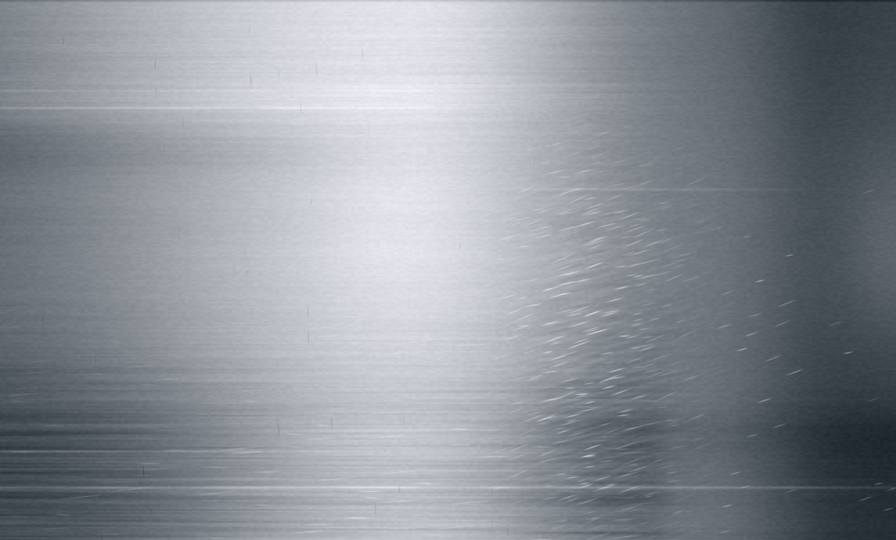
This texture is drawn by a Shadertoy shader. Its source:

```glsl
// Brushed steel sheet: a tall soft highlight falls off into blue-grey shadow.
// Asymmetric gaussian lobes set the light, stretched value noise makes the
// brushing, and jittered cells of thin capsules scatter the scratches.

float hash(vec2 p) {
    vec3 q = fract(vec3(p.xyx) * 0.1031);
    q += dot(q, q.yzx + 33.33);
    return fract((q.x + q.y) * q.z);
}

float noise(vec2 p) {
    vec2 cell = floor(p), f = fract(p);
    f = f * f * (3.0 - 2.0 * f);
    return mix(mix(hash(cell), hash(cell + vec2(1, 0)), f.x),
               mix(hash(cell + vec2(0, 1)), hash(cell + vec2(1, 1)), f.x), f.y);
}

float lobe(float d, float width) {
    d /= width;
    return exp(-d * d);
}

vec2 rotate(vec2 p, float angle) {
    float c = cos(angle), s = sin(angle);
    return vec2(c * p.x + s * p.y, c * p.y - s * p.x);
}

// Smooth large-scale reflection, uv in 0..1
float reflection(vec2 uv) {
    float low = 1.0 - smoothstep(0.08, 0.52, uv.y);
    float high = smoothstep(0.60, 1.0, uv.y);
    float leftWidth = mix(0.37, 0.27, low) + 0.11 * high;
    float rightWidth = mix(0.27, 0.21, low);
    float x = uv.x - 0.45;
    float light = 0.29 - 0.07 * low - 0.07 * high;
    light += (0.57 - 0.03 * low + 0.13 * high) * lobe(x, x < 0.0 ? leftWidth : rightWidth);

    // Hot core, pale right-hand panel, dark column and edge glow
    light += 0.07 * lobe(x, 0.10) * lobe(uv.y - 0.60, 0.22);
    light += 0.13 * lobe(uv.x - 0.81, 0.09) * (0.35 + 0.65 * low);
    light += 0.04 * low * smoothstep(0.725, 0.755, uv.x) * (1.0 - smoothstep(0.76, 0.86, uv.x));
    light -= 0.05 * lobe(uv.x - 0.91, 0.06);
    light += 0.08 * lobe(uv.x - 1.0, 0.06) * lobe(uv.y - 0.55, 0.16);
    light -= 0.08 * smoothstep(0.88, 1.0, uv.x) * low;

    // Broad horizontal bands
    float leftSide = 1.0 - smoothstep(0.2, 0.7, uv.x);
    light -= 0.05 * leftSide * lobe(uv.y - 0.72, 0.05);
    light += 0.04 * leftSide * lobe(uv.y - 0.82, 0.05);
    light -= 0.05 * lobe(uv.y - 0.19, 0.05) * (1.0 - lobe(x, 0.15));
    return mix(0.58, light, 0.9);
}

// Horizontal glint, faded at both ends
float glint(vec2 uv, float y, float x0, float x1) {
    float ends = smoothstep(x0, x0 + 0.12, uv.x) * (1.0 - smoothstep(x1 - 0.25, x1, uv.x));
    return ends * lobe(uv.y - y, 0.0025) * (0.3 + 0.7 * noise(vec2(uv.x * 25.0, y * 90.0)));
}

// One thin capsule per staggered cell; density is the fraction of cells used
float scratches(vec2 p, vec2 size, float angle, float density, float seed) {
    vec2 q = rotate(p, angle) / size;
    q.x += hash(vec2(floor(q.y), seed)) * 7.0;
    vec2 id = floor(q) + seed * 17.0;
    float pick = hash(id), shift = hash(id + 5.3), tilt = hash(id + 9.7) - 0.5;
    float halfLength = size.x * mix(0.16, 0.42, shift);
    vec2 d = (fract(q) - 0.5) * size;
    d.x -= (pick / density - 0.5) * (size.x - 2.0 * halfLength);
    d.y -= (tilt * 0.5) * size.y + d.x * (shift - 0.5) * 0.2;
    float along = abs(d.x) / halfLength;
    float pixel = 1.0 / iResolution.y;
    float line = 1.0 - smoothstep(0.0, max(pixel, 0.0026), abs(d.y));
    float strength = 0.35 + 0.65 * hash(id + 2.1);
    return step(pick, density) * strength * line * (1.0 - smoothstep(0.1, 1.0, along));
}

void mainImage(out vec4 fragColor, in vec2 fragCoord) {
    vec2 uv = fragCoord / iResolution.xy;
    vec2 p = fragCoord / iResolution.y;
    float low = 1.0 - smoothstep(0.10, 0.50, uv.y);
    float light = reflection(uv);

    // Horizontal brushing, strongest near the bottom and weak on the right
    float brush = 0.0;
    for (int i = 0; i < 4; i++) {
        float k = exp2(float(i));
        brush += (noise(vec2(p.x * (0.6 + 0.5 * k) + k * 9.0, p.y * 38.0 * k)) - 0.5)
               * (0.20 + 0.06 * float(i));
    }
    float rightFade = 1.0 - 0.8 * smoothstep(0.68, 0.80, uv.x);
    float topBand = lobe(uv.y - 0.84, 0.10);
    light += brush * (0.035 + 0.15 * low + 0.045 * topBand) * rightFade;

    // Long bright glints
    light += 0.17 * glint(uv, 0.097, -0.2, 1.15) + 0.12 * glint(uv, 0.164, -0.2, 0.50);
    light += 0.08 * glint(uv, 0.800, -0.2, 0.60) + 0.06 * glint(uv, 0.832, -0.2, 0.65);
    light += 0.08 * glint(uv, 0.649, 0.55, 1.00) + 0.08 * glint(uv, 0.030, -0.2, 0.45);

    // Slanted scuffs right of the highlight, sparser towards the edge
    float scuffed = lobe(uv.x - 0.67, 0.09) * smoothstep(-0.1, 0.2, uv.y)
                  * (1.0 - smoothstep(0.40, 0.90, uv.y));
    float sparse = smoothstep(0.66, 0.78, uv.x) * (1.0 - smoothstep(0.45, 0.8, uv.y));
    vec2 slanted = rotate(p, 0.24);
    light += (noise(slanted * vec2(20.0, 200.0)) - 0.5) * 0.08 * scuffed;
    for (int i = 0; i < 3; i++) {
        float n = float(i);
        light += 0.24 * scuffed * scratches(p, vec2(0.075, 0.016), 0.18 + 0.07 * n, 0.42, n + 1.0);
    }
    light += 0.22 * sparse * scratches(p, vec2(0.06, 0.030), 0.30, 0.18, 6.0);
    light += 0.10 * low * rightFade * scratches(p, vec2(0.13, 0.012), 0.02, 0.3, 8.0);

    // Faint upright nicks and fine grain
    float nicks = scratches(p, vec2(0.05, 0.025), 1.54, 0.06, 11.0);
    light -= 0.07 * nicks * (1.0 - smoothstep(0.5, 0.7, uv.x));
    light += (noise(p * vec2(150.0, 300.0)) - 0.5) * 0.032;
    light -= 0.10 * smoothstep(0.994, 1.0, uv.y);

    // Cool tint that whitens in the highlight
    light = clamp(light, 0.0, 1.0);
    vec3 color = light + vec3(-0.045 * (1.0 - light), 0.0, 0.027);
    fragColor = vec4(clamp(color, 0.0, 1.0), 1.0);
}
```
